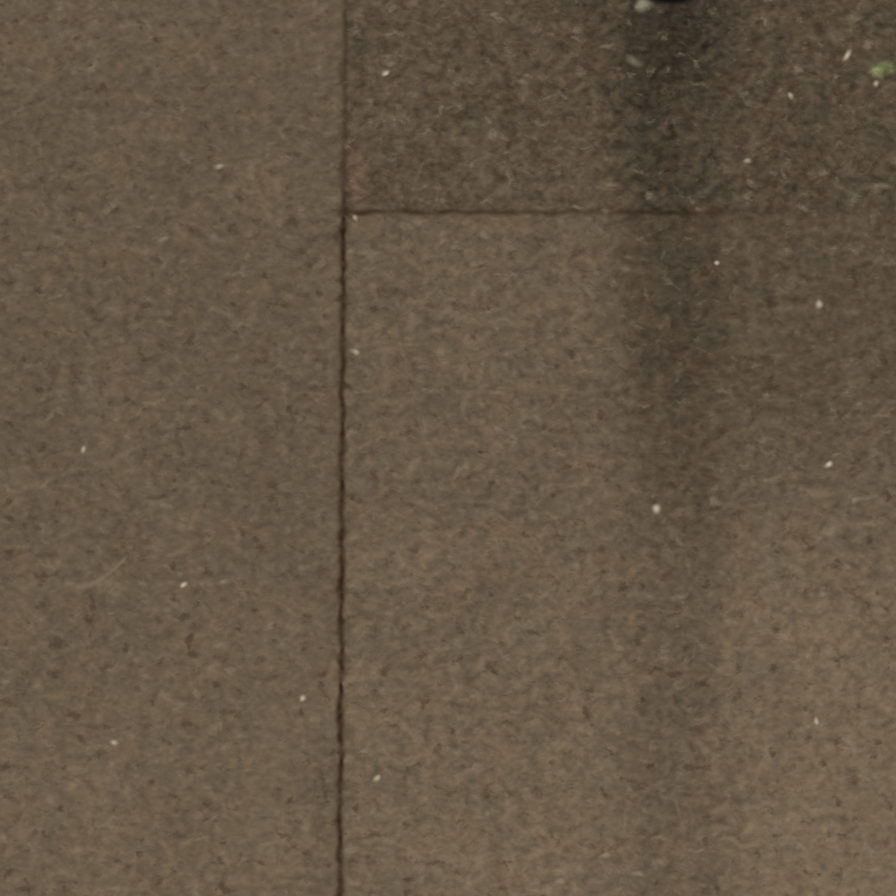
Write a WebGL 2 fragment shader that draws this texture.

```glsl
#version 300 es
precision highp float;
// Worn brown fibreboard: three panels meet at a vertical and a horizontal seam.
// Warped gradient noise makes the matted grain, a cell grid scatters the hairs,
// and soft gradients lay down the dark streak and the grimy upper right panel.
uniform vec2 u_resolution;
out vec4 fragColor;

vec2 hash2(vec2 p) {
  vec3 q = fract(p.xyx * vec3(0.1031, 0.103, 0.0973));
  q += dot(q, q.yzx + 33.33);
  return fract((q.xx + q.yz) * q.zy);
}

float gradientNoise(vec2 p) {
  vec2 i = floor(p), f = fract(p), e = vec2(0.0, 1.0);
  vec2 u = f * f * f * (f * (f * 6.0 - 15.0) + 10.0);
  float a = dot(hash2(i) * 2.0 - 1.0, f);
  float b = dot(hash2(i + e.yx) * 2.0 - 1.0, f - e.yx);
  float c = dot(hash2(i + e.xy) * 2.0 - 1.0, f - e.xy);
  float d = dot(hash2(i + e.yy) * 2.0 - 1.0, f - e.yy);
  return mix(mix(a, b, u.x), mix(c, d, u.x), u.y);
}

float fbm(vec2 p) {
  float sum = 0.0, amp = 0.6;
  for (int i = 0; i < 4; i++) {
    sum += amp * gradientNoise(p);
    p = mat2(1.6, 1.1, -1.1, 1.6) * p + 17.3;
    amp *= 0.55;
  }
  return sum;
}

float segment(vec2 p, vec2 a, vec2 b) {
  vec2 d = b - a;
  return length(p - a - d * clamp(dot(p - a, d) / dot(d, d), 0.0, 1.0));
}

float blob(vec2 p, vec2 center, vec2 radius) {
  vec2 d = (p - center) / radius;
  return exp(-dot(d, d));
}

// Short bent hairs, one per cell; positive is pale, negative dark.
float hairs(vec2 p, float seed) {
  float sum = 0.0;
  for (int k = 0; k < 9; k++) {
    vec2 id = floor(p) + vec2(k % 3 - 1, k / 3 - 1);
    vec2 r = hash2(id + seed), s = hash2(id + seed + 71.7);
    float angle = (s.x - 0.5) * 2.8, reach = 0.1 + 0.3 * s.y;
    vec2 q = mat2(cos(angle), -sin(angle), sin(angle), cos(angle)) * (p - id - r);
    q.y += (r.x - 0.5) * q.x * q.x;
    float d = segment(q, vec2(-reach, 0.0), vec2(reach, 0.0));
    sum += (1.0 - smoothstep(0.02, 0.24, d)) * (fract(s.y * 7.3) - 0.49);
  }
  return sum;
}

void main() {
  vec2 uv = gl_FragCoord.xy / u_resolution;
  float px = 1.0 / min(u_resolution.x, u_resolution.y);

  // Seam positions, with a little waver
  float seamX = mix(0.379, 0.385, uv.y) + 0.003 * gradientNoise(vec2(3.4, uv.y * 60.0));
  float seamY = 0.763 + 0.004 * gradientNoise(vec2(uv.x * 45.0, 8.4));
  float right = smoothstep(-0.002, 0.002, uv.x - seamX);
  float upper = right * smoothstep(-0.006, 0.006, uv.y - seamY);

  // Broad light: brighter at the foot, dim in the upper right
  float light = mix(1.04, 0.965, smoothstep(0.0, 0.6, uv.y));
  light += 0.03 * right * (1.0 - smoothstep(0.7, 0.8, uv.y)) - 0.11 * upper;
  light -= 0.14 * smoothstep(0.63, 0.77, uv.x) * smoothstep(0.36, 0.62, uv.y) * (1.0 - 0.65 * upper);
  light += 0.05 * smoothstep(0.78, 0.9, uv.x) * (1.0 - smoothstep(0.3, 0.5, uv.y));
  float streak = smoothstep(0.67, 0.73, uv.x) * (1.0 - smoothstep(0.76, 0.84, uv.x));
  light -= streak * mix(0.09, 0.12, smoothstep(0.3, 0.7, uv.y));
  light -= 0.13 * blob(uv, vec2(0.73, 0.97), vec2(0.11, 0.08));
  light += 0.13 * fbm(uv * 12.0);

  // Matted grain, hairs, dark pits and pale tufts
  vec2 warp = 0.008 * vec2(gradientNoise(uv * 34.0), gradientNoise(uv * 34.0 + 50.0));
  float rough = mix(0.9, 1.05, right) + 0.3 * upper;
  float grain = fbm((uv + warp) * vec2(66.0, 88.0));
  float fuzz = hairs(uv * 56.0 + warp * 30.0, 4.0) + 0.9 * hairs(uv * 90.0, 29.0);
  light += rough * (0.33 * grain + 0.1 * fuzz + 0.09 * gradientNoise(uv * vec2(130.0, 165.0)));
  float pits = smoothstep(0.09, 0.42, fbm(uv * vec2(54.0, 66.0) + 90.0));
  float tufts = smoothstep(0.1, 0.45, fbm((uv + warp) * vec2(52.0, 70.0) + 140.0));
  vec3 color = vec3(0.410, 0.354, 0.283) * light;
  color = mix(color, vec3(0.24, 0.18, 0.13), 0.45 * pits);
  color = mix(color, vec3(0.54, 0.50, 0.42), 0.42 * rough * tufts);
  color += vec3(0.014, 0.0, -0.006) * gradientNoise(uv * 26.0 + 12.0);

  // Seams, uneven along their length, with ragged sides
  float wear = 0.74 + 0.45 * gradientNoise(vec2(uv.y * 48.0, 3.4)) + 0.9 * grain;
  float width = 0.0038 + 0.003 * gradientNoise(vec2(7.4, uv.y * 90.0));
  float vertical = exp(-pow((uv.x - seamX) / width, 2.0)) * wear;
  vertical *= mix(0.9, 0.45, smoothstep(0.75, 0.8, uv.y));
  float gap = 0.28 + 0.4 * (1.0 - smoothstep(0.46, 0.56, uv.x)) + 0.2 * blob(uv, vec2(0.73, 0.763), vec2(0.07));
  gap *= 1.0 - 0.75 * smoothstep(0.77, 0.84, uv.x);
  float horizontal = exp(-pow((uv.y - seamY) / 0.0033, 2.0)) * right * gap;
  horizontal *= 0.9 + 1.2 * gradientNoise(vec2(uv.x * 38.0, 2.4)) + grain;
  float corner = 0.7 * blob(uv, vec2(0.385, 0.764), vec2(0.007));
  color = mix(color, vec3(0.17, 0.115, 0.08), clamp(max(max(vertical, horizontal), corner), 0.0, 0.9));

  // Scattered pale flecks, denser to the right
  for (int i = 0; i < 26; i++) {
    vec2 r = hash2(vec2(float(i) * 3.7, 11.0)), s = hash2(vec2(float(i) * 5.3, 47.0));
    vec2 d = (uv - vec2(pow(r.x, 0.7), r.y)) * vec2(0.5 + 0.6 * s.x, 1.0) + warp * 1.5;
    float fleck = 1.0 - smoothstep(0.0, 0.004 + 0.004 * s.y * s.y + px, length(d));
    color = mix(color, vec3(0.76, 0.73, 0.63), fleck * (0.3 + 0.7 * s.x));
  }

  // Stain, curled thread, leaf scrap and dark notch on the top edge
  color += vec3(0.07, 0.035, 0.03) * blob(uv, vec2(0.398, 0.81), vec2(0.013, 0.03)) * right;
  vec2 t = uv - vec2(0.115, 0.365);
  float thread = segment(vec2(t.x, t.y - 0.5 * t.x - 9.0 * t.x * t.x), vec2(-0.028, -0.014), vec2(0.024, -0.006));
  color = mix(color, vec3(0.52, 0.46, 0.38), 0.55 * (1.0 - smoothstep(0.0, 0.004 + px, thread)));
  float leaf = length((uv - vec2(0.985, 0.926)) * vec2(0.85, 1.1) + warp * 2.0);
  color = mix(color, vec3(0.46, 0.47, 0.32) * light * 1.2, 0.85 * (1.0 - smoothstep(0.008, 0.016, leaf)));
  float notch = length((uv - vec2(0.748, 1.004)) * vec2(0.28, 1.0));
  color = mix(color, vec3(0.06, 0.055, 0.06), 1.0 - smoothstep(0.003, 0.011, notch));
  fragColor = vec4(clamp(color, 0.0, 1.0), 1.0);
}
```
